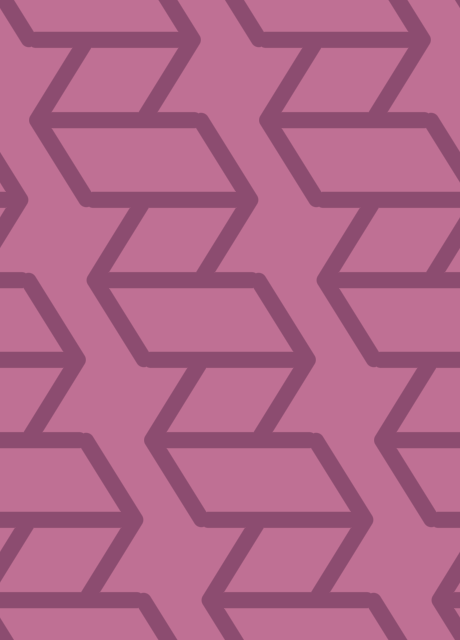
This pattern is drawn by a WebGL 1 fragment shader. Its source:

```glsl
precision highp float;
// Slanting columns of folded ribbon: wide and narrow outlined parallelograms
// that lean in turn to either side. Each cell is point-symmetric, so it is
// folded in half and drawn as five round-capped segments on a sheared lattice.

uniform vec2 u_resolution;

const float ROWS = 4.0;                 // repeats down the canvas
const float PITCH = 1.4375;             // column spacing, in row heights
const float SHEAR = PITCH / 4.0;        // leftward step of each higher row
const float FIRST_CENTER = 0.5388;      // cell center in the lowest row
const float HALF_STROKE = 0.0505;
const vec3 GROUND = vec3(0.75, 0.44, 0.58);
const vec3 LINE = vec3(0.55, 0.30, 0.44);

float segmentDistance(vec2 p, vec2 a, vec2 b) {
  vec2 pa = p - a;
  vec2 ba = b - a;
  return length(pa - ba * clamp(dot(pa, ba) / dot(ba, ba), 0.0, 1.0));
}

// Position relative to the nearest cell center of the sheared lattice.
vec2 latticeCell(vec2 p, float pitch, float shear, float firstCenter) {
  float row = floor(p.y + 0.5);
  float x = p.x - firstCenter + shear * row;
  return vec2(mod(x + 0.5 * pitch, pitch) - 0.5 * pitch, p.y - row);
}

// Distance to the center lines of one ribbon cell.
float ribbonDistance(vec2 cell) {
  vec2 q = cell.y < 0.0 ? -cell : cell;
  vec2 apex = vec2(-0.666, 0.2490);
  vec2 shoulder = vec2(0.3586, 0.2445);

  // Wide parallelogram: top edge and both slanted sides
  float d = segmentDistance(q, apex, vec2(0.315, 0.2490));
  d = min(d, segmentDistance(q, apex, -shoulder));
  d = min(d, segmentDistance(q, shoulder, -apex));

  // Narrow parallelogram: two sides leaning the other way
  d = min(d, segmentDistance(q, apex, vec2(-0.357, 0.75)));
  return min(d, segmentDistance(q, vec2(-0.003, 0.25), vec2(0.3065, 0.75)));
}

float strokeCoverage(float distanceToLine, float halfWidth, float softness) {
  return 1.0 - smoothstep(-softness, softness, distanceToLine - halfWidth);
}

void main() {
  float pixel = ROWS / u_resolution.y;
  vec2 p = gl_FragCoord.xy * pixel;
  vec2 cell = latticeCell(p, PITCH, SHEAR, FIRST_CENTER);
  float ink = strokeCoverage(ribbonDistance(cell), HALF_STROKE, 0.8 * pixel);
  gl_FragColor = vec4(mix(GROUND, LINE, ink), 1.0);
}
```
